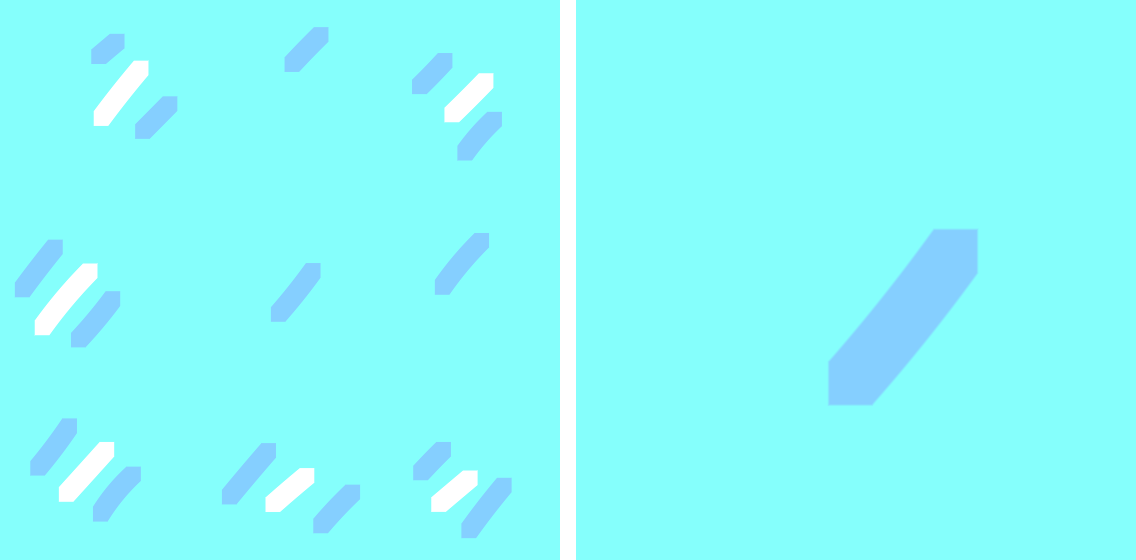
Left, the full canvas; right, a detail of the centre.
Give the GLSL for this pattern, as a three.js fragment shader.

```glsl
// Tiling clusters of short slanted glints, white and soft blue on flat aqua.
varying vec2 vUv;

const vec3 AQUA = vec3(0.52, 1.0, 0.99);
const vec3 SOFT_BLUE = vec3(0.52, 0.81, 1.0);
const vec3 WHITE = vec3(1.0);

const float CELLS = 3.0;       // clusters across the tile
const float HALF_NIB = 0.013;  // half side of the square pen nib
const float EDGE = 0.001;      // half width of the smoothed edge

// Two random values from 0 to 1 for a cell and a salt.
vec2 hash2(vec2 cell, float salt) {
  vec3 q = vec3(cell * 17.0 + 5.7, salt * 11.3 + 3.1);
  q = fract(q * vec3(0.1031, 0.1030, 0.0973));
  q += dot(q, q.yzx + 33.33);
  return fract((q.xx + q.yz) * q.zy);
}

// A square nib swept along a slightly bowed diagonal.
float strokeDistance(vec2 p, vec2 halfSpan, float halfNib, float bend) {
  vec2 axis = normalize(halfSpan);
  float along = dot(p, axis) / length(halfSpan);
  float bow = bend * max(0.0, 1.0 - along * along);
  float across = dot(p, vec2(-axis.y, axis.x)) - bow;
  vec2 box = abs(p) - halfSpan - halfNib;
  float band = abs(across) - halfNib * (axis.x + axis.y);
  return max(max(box.x, box.y), band);
}

// A stroke of random length; longer ones stand steeper.
float randomStroke(vec2 p, vec2 cell, float salt, float shortest, float growth) {
  vec2 size = hash2(cell, salt);
  vec2 shape = hash2(cell, salt + 1.0);
  float halfHeight = shortest + growth * size.x;
  float slope = mix(1.15, 0.75, size.x) + 0.16 * (size.y - 0.5);
  float bend = 0.006 * (shape.x - 0.3) * size.x;
  return strokeDistance(p, vec2(slope, 1.0) * halfHeight, HALF_NIB, bend);
}

// Offset of a companion stroke, beside the main one and slid along it.
vec2 companionOffset(vec2 cell, float salt, float side) {
  vec2 r = hash2(cell, salt);
  float across = side * mix(0.06, 0.085, r.x);
  float along = 0.08 * (r.y - 0.5);
  return 0.7071 * vec2(along - across, along + across);
}

float coverage(float dist) {
  return 1.0 - smoothstep(-EDGE, EDGE, dist);
}

void main() {
  float blueDist = 1.0;
  float whiteDist = 1.0;

  // Neighbouring cells, with wrapped ids so that the tile repeats.
  for (int j = -1; j <= 1; j++) {
    for (int i = -1; i <= 1; i++) {
      vec2 cell = floor(vUv * CELLS) + vec2(float(i), float(j));
      vec2 id = mod(cell, CELLS);
      bool single = mod(id.x * id.y, 4.0) > 0.5;

      float jitter = single ? 0.16 : 0.1;
      vec2 center = (cell + 0.5) / CELLS + jitter * (hash2(id, 1.0) - 0.5);
      vec2 p = vUv - center;

      if (single) {
        blueDist = min(blueDist, randomStroke(p, id, 2.0, 0.014, 0.032));
      } else {
        whiteDist = min(whiteDist, randomStroke(p, id, 4.0, 0.023, 0.032));
        vec2 upper = p - companionOffset(id, 6.0, 1.0);
        vec2 lower = p - companionOffset(id, 7.0, -1.0);
        blueDist = min(blueDist, randomStroke(upper, id, 8.0, 0.013, 0.03));
        blueDist = min(blueDist, randomStroke(lower, id, 10.0, 0.013, 0.03));
      }
    }
  }

  vec3 color = mix(AQUA, SOFT_BLUE, coverage(blueDist));
  color = mix(color, WHITE, coverage(whiteDist));
  gl_FragColor = vec4(color, 1.0);
}
```
